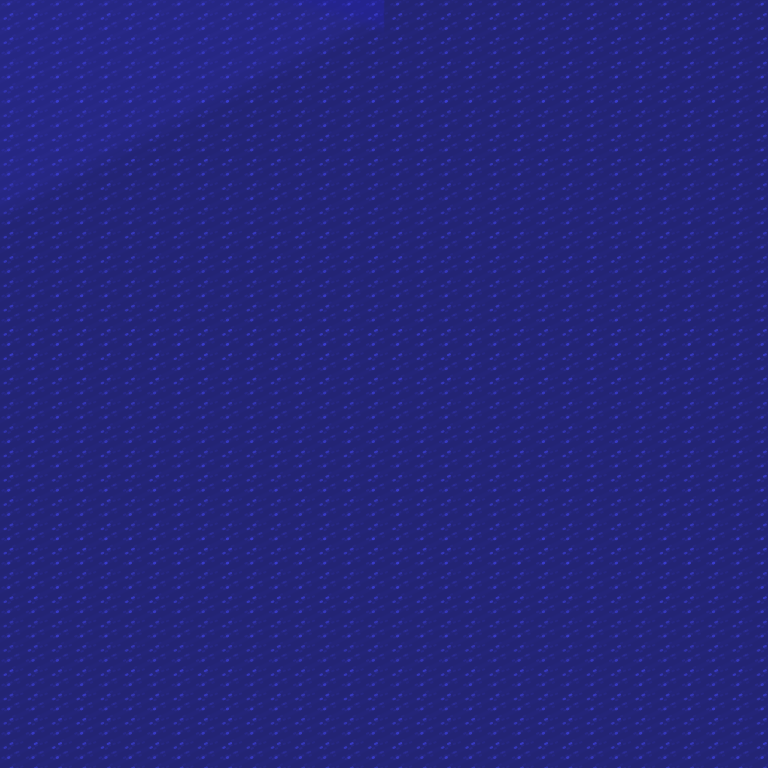
Write a WebGL 1 fragment shader that draws this texture.

```glsl
precision highp float;
// Navy woven cloth: square repeats of two slanted threads with tiny bright flecks, and a soft corner sheen.
uniform vec2 u_resolution;

float hash(vec2 p) {
  vec3 q = fract(vec3(p.xyx) * 0.1031);
  q += dot(q, q.yzx + 33.33);
  return fract((q.x + q.y) * q.z);
}

// Rounded dash centred at c in a sheared cell; lengths are in row heights.
float fleck(vec2 cell, vec2 c, float halfLength, float radius, float soft) {
  vec2 d = cell - c;
  d = vec2(2.0 * d.x, d.y + d.x);
  vec2 along = vec2(0.91, 0.41);
  d -= along * clamp(dot(d, along), -halfLength, halfLength);
  return 1.0 - smoothstep(radius - soft, radius + soft, length(d));
}

void main() {
  vec2 p = gl_FragCoord.xy / u_resolution;
  float pixel = 1.0 / min(u_resolution.x, u_resolution.y);
  float soft = max(0.05, 32.0 * pixel);

  // Sheared grid: each column rises by one row, two rows to a repeat
  vec2 grid = p * vec2(31.6, 63.2);
  grid.y -= grid.x;
  vec2 id = floor(grid);
  vec2 cell = fract(grid);
  float level = id.x + id.y;
  float odd = mod(level, 2.0);

  // Uneven thread brightness by level row and by cell
  float wear = 0.6 + 0.25 * hash(vec2(level + 100.0, 7.0)) + 0.2 * hash(id + 100.0);

  // Faint slanted streak
  float streak = smoothstep(0.2, 0.5, cell.y) * (1.0 - smoothstep(0.55, 0.85, cell.y));

  // Dim grain, different on the two threads
  float grain = 0.0;
  for (int i = 0; i < 6; i++) {
    float n = float(i);
    vec2 c = vec2(0.08 + 0.84 * fract(n * 0.618 + 0.2 + 0.3 * odd), 0.2 + 0.6 * hash(vec2(n, 4.0 + odd)));
    grain = max(grain, (0.4 + 0.6 * hash(vec2(n, 9.0))) * fleck(cell, c, 0.06, 0.08, soft));
  }

  // One thread carries a bright dot, the other a broken dash
  float dotted = fleck(cell, vec2(0.36, 0.50), 0.03, 0.105, soft);
  dotted = max(dotted, 0.35 * fleck(cell, vec2(0.72, 0.58), 0.08, 0.08, soft));
  float dashed = 0.75 * fleck(cell, vec2(0.22, 0.46), 0.05, 0.09, soft);
  dashed = max(dashed, 0.85 * fleck(cell, vec2(0.47, 0.54), 0.08, 0.085, soft));
  float spark = mix(dotted, dashed, odd);

  // Corner sheen below a falling diagonal, cut at mid width
  float top = 1.0 - p.y;
  float cut = 1.0 - smoothstep(0.5 - pixel, 0.5 + pixel, p.x);
  float sheen = cut * (1.0 - smoothstep(-0.03, 0.012, top - 0.286 + 0.52 * p.x));
  float wedge = cut * (1.0 - smoothstep(-0.02, 0.008, top - 0.3 * (p.x - 0.36)));

  vec3 cloth = mix(vec3(0.136, 0.142, 0.46), vec3(0.15, 0.154, 0.516), sheen);
  cloth = mix(cloth, vec3(0.14, 0.14, 0.555), wedge);
  vec3 color = cloth + vec3(0.006, 0.005, 0.018) * streak;
  color += vec3(0.02, 0.018, 0.075) * grain;
  color = mix(color, vec3(0.23, 0.24, 0.82), spark * wear);
  gl_FragColor = vec4(color, 1.0);
}
```
